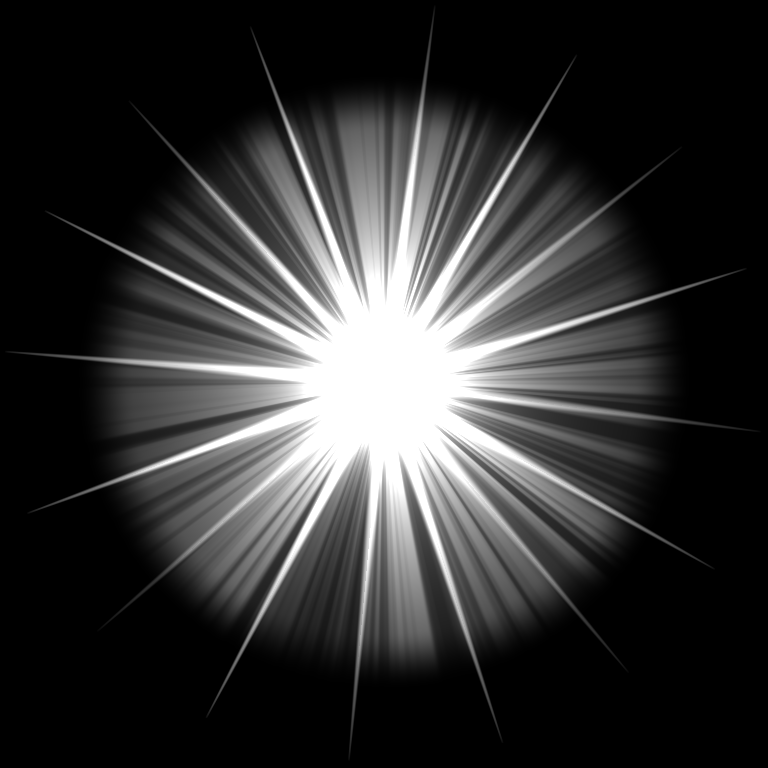
Reproduce this background procedurally as a Shadertoy shader.

```glsl
// A white starburst on black: a saturated core, a round halo of fine streaks,
// and sixteen long tapering needles. Streaks come from layered angular noise,
// needles from the distance to a set of uneven directions.

#define CENTER      vec2(0.0, 0.0025)
#define CORE_GLOW   0.006
#define HALO_INNER  0.325
#define HALO_OUTER  0.402
#define NEEDLE_LEN  0.495
#define NEEDLE_HALF 0.0125
#define NEEDLE_GAIN 1.2
#define NEEDLES     16

// Per needle: direction in degrees, needle strength, halo strength up to the next needle
const vec3 BURST[NEEDLES] = vec3[NEEDLES](
    vec3( -7.5, 0.45, 0.30), vec3( 17.4, 0.85, 0.30),
    vec3( 38.3, 0.50, 0.33), vec3( 59.5, 0.85, 0.43),
    vec3( 82.3, 0.62, 0.39), vec3(110.6, 0.80, 0.41),
    vec3(132.2, 0.55, 0.28), vec3(153.2, 0.95, 0.26),
    vec3(175.4, 0.70, 0.24), vec3(200.2, 0.85, 0.32),
    vec3(221.0, 0.36, 0.39), vec3(242.1, 0.90, 0.22),
    vec3(264.7, 0.65, 0.41), vec3(288.2, 0.70, 0.32),
    vec3(310.1, 0.42, 0.39), vec3(330.5, 0.72, 0.25));

float hash(float n) {
    return fract(sin(n * 12.9898 + 4.137) * 4375.85);
}

// Smooth value noise around the circle; turn runs from 0 to 1 and wraps
float ringNoise(float turn, float cells) {
    float x = turn * cells;
    float cell = floor(x);
    float a = hash(mod(cell, cells) + cells);
    float b = hash(mod(cell + 1.0, cells) + cells);
    return mix(a, b, smoothstep(0.15, 0.85, x - cell));
}

// Light and dark bands of several widths, averaging about one
float streaks(float turn) {
    float bands = 0.40 * ringNoise(turn, 84.0)
                + 0.38 * ringNoise(turn, 170.0)
                + 0.22 * ringNoise(turn, 330.0);
    return 0.35 + 1.3 * smoothstep(0.22, 0.78, bands);
}

// Thin spike from the core, narrowing and dimming toward its tip
float needle(vec2 p, float angle, float pixel) {
    vec2 dir = vec2(cos(angle), sin(angle));
    float along = dot(p, dir);
    float across = abs(dir.x * p.y - dir.y * p.x);
    float taper = clamp(1.0 - along / NEEDLE_LEN, 0.0, 1.0);
    float halfWidth = max(NEEDLE_HALF * taper + 0.0015, 1.5 * pixel);
    float body = 1.0 - smoothstep(0.1 * halfWidth, halfWidth, across);
    return body * sqrt(taper) * step(0.0, along);
}

void mainImage(out vec4 fragColor, in vec2 fragCoord) {
    float pixel = 1.0 / min(iResolution.x, iResolution.y);
    vec2 p = (fragCoord - 0.5 * iResolution.xy) * pixel - CENTER;
    float radius = max(length(p), 0.001);
    float turn = fract(atan(p.y, p.x + 1e-6) / 6.28319 + 1.0);

    // Needles, and the strength of the halo sector this point lies in
    float spikes = 0.0;
    float sector = 0.0;
    float nearest = 360.0;
    for (int i = 0; i < NEEDLES; i++) {
        vec3 ray = BURST[i];
        spikes += ray.y * needle(p, radians(ray.x), pixel);
        float gap = mod(turn * 360.0 - ray.x, 360.0);
        if (gap < nearest) {
            nearest = gap;
            sector = ray.z;
        }
    }

    // Streaked halo with a soft round rim, and the core glow
    float rim = 1.0 - smoothstep(HALO_INNER, HALO_OUTER, radius);
    float halo = sector * streaks(turn) * max(1.5 - 3.0 * radius, 0.0);
    float core = CORE_GLOW / (radius * radius);

    float light = (halo + core) * rim + NEEDLE_GAIN * spikes;
    fragColor = vec4(vec3(clamp(light, 0.0, 1.0)), 1.0);
}
```
